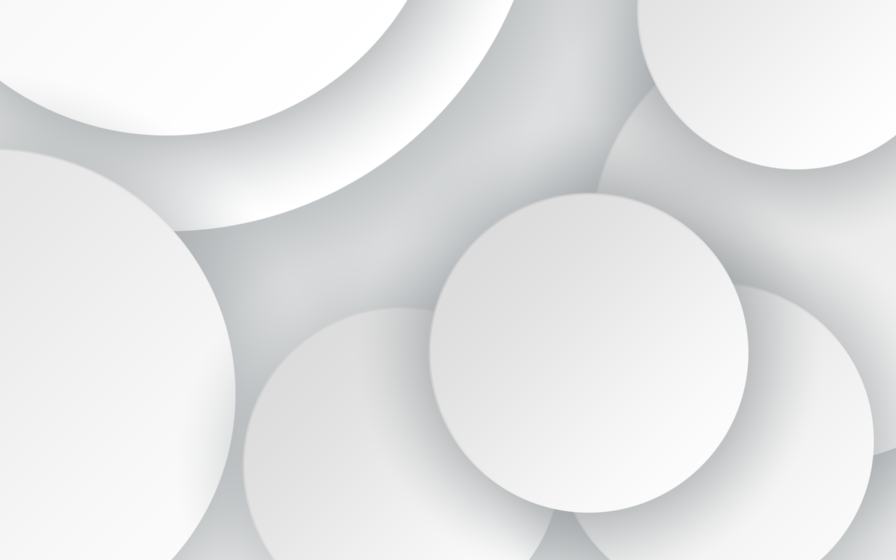
Reproduce this background procedurally as a Shadertoy shader.

```glsl
// Overlapping pale paper discs on a soft grey ground, stacked back to front.
// Each disc is a circle distance function with a diagonal tone gradient,
// a thin rim on its upper left and a soft shadow over the layers below it.

const vec3 GROUND = vec3(0.920, 0.925, 0.928);
const vec3 SHADE  = vec3(0.570, 0.590, 0.600);
const vec3 RIM    = vec3(0.780, 0.785, 0.790);
const vec2 LIGHT_DIR = vec2(0.7071, -0.7071);

// Shadow falling off with distance outside the edge.
vec3 castShadow(vec3 below, float dist, float reach, float strength) {
    float falloff = pow(clamp(1.0 - max(dist, 0.0) / reach, 0.0, 1.0), 1.45);
    return mix(below, SHADE, strength * falloff);
}

// Paper tone running from the upper left to the lower right.
vec3 paper(vec2 offset, float radius, vec2 tones) {
    float along = 0.5 + 0.5 * dot(offset, LIGHT_DIR) / radius;
    return vec3(mix(tones.x, tones.y, smoothstep(-0.1, 1.1, along)));
}

// circle = centre and radius; tones = dark and light; shadow = reach and strength.
vec3 addDisc(vec3 below, vec2 p, vec3 circle, vec2 tones, vec2 shadow, float rim) {
    vec2 offset = p - circle.xy;
    float dist = length(offset) - circle.z;
    float pixel = 1.0 / iResolution.y;

    vec3 face = paper(offset, circle.z, tones);
    float facing = smoothstep(-0.3, 0.8, -dot(offset, LIGHT_DIR) / circle.z);
    float rimLine = smoothstep(-0.005, -0.001, dist);
    face = mix(face, RIM, rim * facing * rimLine);

    vec3 shaded = castShadow(below, dist, shadow.x, shadow.y);
    return mix(shaded, face, smoothstep(pixel, -pixel, dist));
}

void mainImage(out vec4 fragColor, in vec2 fragCoord) {
    // Height is one unit; the layout stays centred across the width.
    vec2 p = (fragCoord - 0.5 * iResolution.xy) / iResolution.y + vec2(0.8, 0.5);
    vec3 color = GROUND;

    // Concentric pair at the upper left.
    color = addDisc(color, p, vec3(0.298, 1.258, 0.671), vec2(0.97, 1.0),
                    vec2(0.27, 0.46), 0.0);
    color = addDisc(color, p, vec3(0.298, 1.260, 0.502), vec2(0.95, 1.0),
                    vec2(0.165, 0.55), 0.0);

    // Large discs at the left and right.
    color = addDisc(color, p, vec3(-0.019, 0.296, 0.4395), vec2(0.885, 0.985),
                    vec2(0.14, 0.38), 0.6);
    color = addDisc(color, p, vec3(1.452, 0.569, 0.397), vec2(0.875, 0.96),
                    vec2(0.15, 0.45), 0.4);

    // Lower pair beneath the central disc.
    color = addDisc(color, p, vec3(0.717, 0.169, 0.2835), vec2(0.86, 0.985),
                    vec2(0.125, 0.32), 0.6);
    color = addDisc(color, p, vec3(1.277, 0.2125, 0.2835), vec2(0.87, 0.98),
                    vec2(0.14, 0.42), 0.6);

    // Front discs at the upper right and centre.
    color = addDisc(color, p, vec3(1.423, 0.983, 0.2855), vec2(0.875, 1.0),
                    vec2(0.14, 0.48), 0.5);
    color = addDisc(color, p, vec3(1.051, 0.370, 0.2855), vec2(0.86, 0.99),
                    vec2(0.135, 0.50), 0.8);

    fragColor = vec4(color, 1.0);
}
```
